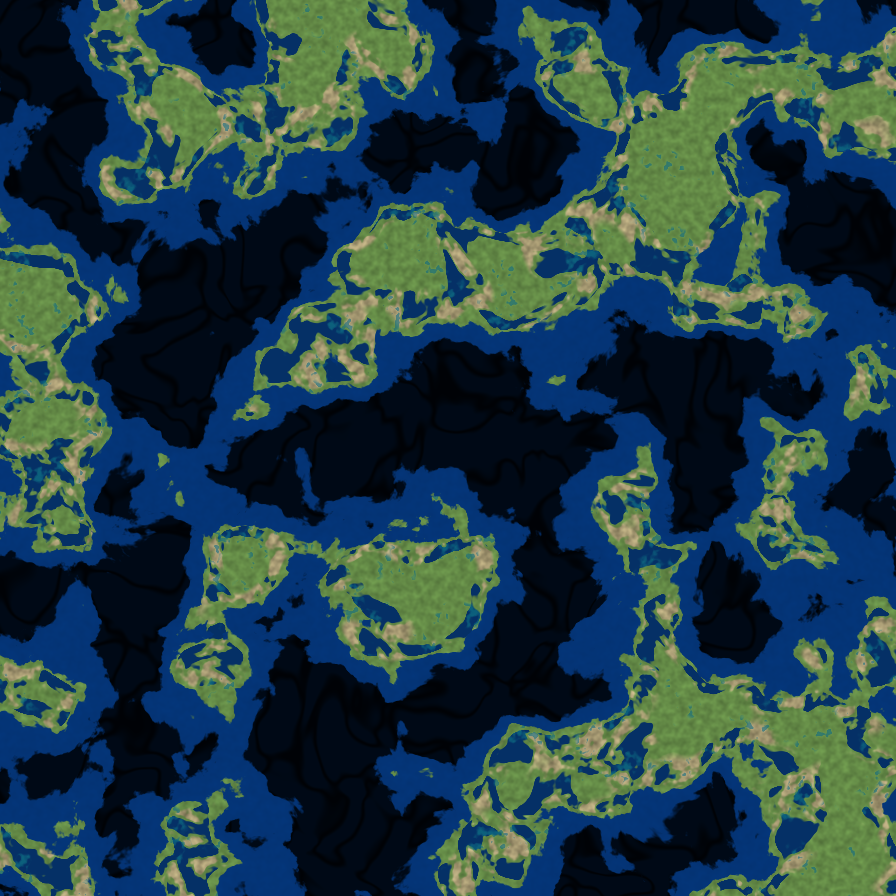
Reproduce this texture procedurally as a Shadertoy shader.

```glsl
// Aerial map of lake-riddled green islands on a blue shelf, broken by black ocean basins.

// Colours
const vec3 SHELF  = vec3(0.015, 0.205, 0.465);
const vec3 LAKE   = vec3(0.020, 0.190, 0.400);
const vec3 ABYSS  = vec3(0.000, 0.036, 0.085);
const vec3 VEIN   = vec3(0.000, 0.008, 0.022);
const vec3 GRASS  = vec3(0.390, 0.540, 0.275);
const vec3 ROCK   = vec3(0.640, 0.590, 0.440);
const vec3 LAGOON = vec3(0.050, 0.400, 0.500);

// Sizes, in features per canvas height
const float CONTINENT_SCALE = 5.5;
const float RELIEF_SCALE    = 36.0;
const float VEIN_SCALE      = 17.0;
const float GRAIN_SCALE     = 110.0;
const float WARP            = 0.022;

// Height levels
const float BASIN_LEVEL = -0.113;
const float COAST_LEVEL = 0.105;
const float RIM_HEIGHT  = 0.050;
const float PLATEAU     = 0.235;
const float LAKE_LEVEL  = -0.030;
const float ROCK_LEVEL  = 0.190;

// Unit gradient from an integer hash of the lattice cell
vec2 gradient(vec2 cell) {
    uvec2 q = uvec2(ivec2(cell) + 4096);
    uint h = q.x * 1597334677u ^ q.y * 3812015801u;
    h = (h ^ (h >> 15)) * 2246822519u;
    h ^= h >> 13;
    float angle = float(h & 65535u) * 6.28318 / 65536.0;
    return vec2(cos(angle), sin(angle));
}

float gradientNoise(vec2 p) {
    vec2 i = floor(p), f = p - i;
    vec2 u = f * f * f * (f * (f * 6.0 - 15.0) + 10.0);
    vec2 e = vec2(1.0, 0.0);
    float a = dot(gradient(i), f);
    float b = dot(gradient(i + e.xy), f - e.xy);
    float c = dot(gradient(i + e.yx), f - e.yx);
    float d = dot(gradient(i + e.xx), f - e.xx);
    return mix(mix(a, b, u.x), mix(c, d, u.x), u.y);
}

float fbm(vec2 p, int octaves) {
    const mat2 turn = mat2(0.8, 0.6, -0.6, 0.8);
    float sum = 0.0, amplitude = 1.0;
    for (int i = 0; i < octaves; i++) {
        sum += amplitude * gradientNoise(p);
        p = turn * p * 2.0 + 17.3;
        amplitude *= 0.5;
    }
    return sum;
}

// Antialiased step with a soft half width
float above(float level, float value, float soft) {
    return smoothstep(level - soft, level + soft, value);
}

void mainImage(out vec4 fragColor, in vec2 fragCoord) {
    vec2 uv = fragCoord / iResolution.y;
    vec2 warp = vec2(fbm(uv * 9.0 + 3.7, 2), fbm(uv * 9.0 + 51.2, 2));
    vec2 p = (uv + WARP * warp) * CONTINENT_SCALE + vec2(7.4, 2.6);

    // Rough height for coastlines, smooth height for inland zones
    float height = fbm(p, 7);
    float inland = fbm(p, 3) - COAST_LEVEL;
    float relief = fbm(uv * RELIEF_SCALE + warp + 23.1, 3);
    float grain  = fbm(uv * GRAIN_SCALE + 61.7, 2);

    // Shelf and veined ocean basins
    float veins = abs(fbm(uv * VEIN_SCALE + warp + 88.0, 2));
    vec3 abyss = mix(VEIN, ABYSS, smoothstep(0.0, 0.16, veins));
    vec3 shelf = SHELF * (1.0 + 0.12 * clamp(height, -0.3, 0.3) + 0.04 * grain);
    vec3 color = mix(abyss, shelf, above(BASIN_LEVEL, height, 0.020));

    // Rocky tops and grass
    float zone = above(RIM_HEIGHT, inland, 0.020)
               * (1.0 - above(PLATEAU, inland, 0.040));
    float rock = above(ROCK_LEVEL, relief + 0.15 * grain, 0.100) * zone;
    vec3 land = mix(GRASS * (1.0 + 0.22 * grain), ROCK * (1.0 + 0.35 * grain), rock);

    // Winding lakes between rim and plateau, with a few bright lagoons
    float lake = 1.0 - above(LAKE_LEVEL, relief - 0.8 * (zone - 1.0), 0.050);
    float lagoonPatch = above(0.22, fbm(uv * 24.0 + 140.0, 3), 0.100);
    vec3 water = mix(LAKE, LAGOON, 0.7 * lagoonPatch * above(0.0, grain, 0.200));
    land = mix(land, water, lake);
    land = mix(land, LAGOON, 0.6 * lagoonPatch * above(0.28, grain, 0.080));

    color = mix(color, land, above(COAST_LEVEL, height, 0.012));
    fragColor = vec4(color, 1.0);
}
```
